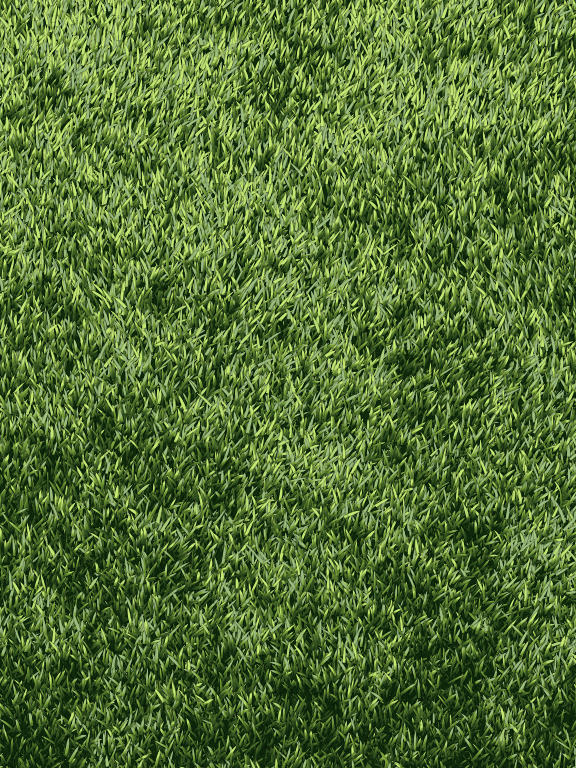
A WebGL 1 fragment shader for this texture:

```glsl
precision highp float;
uniform vec2 u_resolution;

// Palette, from deep shade to sunlit tips
const vec3 DEEP = vec3(0.06, 0.17, 0.045);
const vec3 SHADE = vec3(0.19, 0.32, 0.12);
const vec3 MID = vec3(0.32, 0.46, 0.17);
const vec3 LIT = vec3(0.48, 0.63, 0.22);
const vec3 SUNNY = vec3(0.77, 0.91, 0.45);
const vec3 SHEEN = vec3(0.61, 0.74, 0.50);

// Sizes are fractions of the canvas width
const int LAYERS = 9;
const float CELL = 0.020;
const float HALF_LENGTH_MIN = 0.008;
const float HALF_LENGTH_MAX = 0.017;
const float HALF_WIDTH_MIN = 0.0015;
const float HALF_WIDTH_MAX = 0.0026;
const float BEND = 0.004;
const float SHADOW_REACH = 0.003;
const float SHADOW_DEPTH = 0.20;
const float EDGE_SOFTNESS = 0.6;

// Lean from upright, in radians
const float LEAN = 0.16;
const float SPREAD_NEAR = 1.25;
const float SPREAD_FAR = 0.75;
const float SWIRL = 0.6;

// Contributions to the tone of a blade
const float TONE_BASE = 0.09;
const float TONE_LAYER = 0.26;
const float TONE_RANDOM = 0.74;
const float TONE_ALONG = 0.55;
const float TONE_ACROSS = 0.08;
const float TONE_PATCH = 0.45;
const float TONE_TUFT = 0.65;
const float TONE_HEIGHT = 0.42;

float hash(vec2 p) {
  return fract(sin(dot(p, vec2(127.1, 311.7))) * 43758.5453);
}

vec2 hash2(vec2 p) {
  return vec2(hash(p), hash(p + 37.3));
}

float noise(vec2 p) {
  vec2 i = floor(p);
  vec2 f = fract(p);
  f = f * f * (3.0 - 2.0 * f);
  float low = mix(hash(i), hash(i + vec2(1.0, 0.0)), f.x);
  float high = mix(hash(i + vec2(0.0, 1.0)), hash(i + 1.0), f.x);
  return mix(low, high, f.y);
}

vec3 grassRamp(float tone, vec3 highlight) {
  vec3 c = mix(DEEP, SHADE, smoothstep(0.10, 0.30, tone));
  c = mix(c, MID, smoothstep(0.34, 0.50, tone));
  c = mix(c, LIT, smoothstep(0.52, 0.65, tone));
  return mix(c, highlight, smoothstep(0.67, 0.80, tone));
}

// Paints the blade that belongs to one cell over the colour below it
vec3 paintBlade(vec3 below, vec2 p, vec2 cell, float layer, vec3 field, float pixel) {
  vec2 seed = cell + layer * vec2(17.0, 59.0);
  vec2 place = hash2(seed);
  vec2 shape = hash2(seed + 5.7);
  vec2 turn = hash2(seed + 11.9);
  vec2 look = hash2(seed + 23.1);
  float height = field.z;

  float spread = mix(SPREAD_NEAR, SPREAD_FAR, height);
  float angle = LEAN + (turn.x + turn.y - 1.0) * spread + (field.x - 0.5) * SWIRL;
  vec2 up = vec2(sin(angle), cos(angle));
  vec2 q = p - (cell + place) * CELL;
  vec2 local = vec2(dot(q, vec2(up.y, -up.x)), dot(q, up));

  // Blunt, slightly bent outline
  float halfLength = mix(HALF_LENGTH_MIN, HALF_LENGTH_MAX, shape.x);
  float along = clamp(local.y / halfLength * 0.5 + 0.5, 0.0, 1.0);
  local.x -= (turn.x - 0.5) * 2.0 * BEND * along * along;
  float halfWidth = mix(HALF_WIDTH_MIN, HALF_WIDTH_MAX, shape.y);
  float outline = halfWidth * (1.0 - pow(along, 5.0));
  float d = max(abs(local.x) - outline, abs(local.y) - halfLength);

  // Light grows toward the tip and the upper layers
  float tone = TONE_BASE + TONE_LAYER * layer / float(LAYERS - 1)
    + TONE_RANDOM * look.x
    + TONE_ALONG * (along - 0.5)
    - TONE_ACROSS * clamp(local.x / halfWidth, -1.0, 1.0)
    + field.y;
  float cool = smoothstep(0.35, 0.65, look.y + 0.4 * (0.6 - height));
  vec3 blade = grassRamp(tone, mix(SUNNY, SHEEN, cool));

  float shadow = 1.0 - smoothstep(0.0, SHADOW_REACH, d);
  float edge = EDGE_SOFTNESS * pixel;
  float cover = 1.0 - smoothstep(-edge, edge, d);
  return mix(below * (1.0 - SHADOW_DEPTH * shadow), blade, cover);
}

void main() {
  float pixel = 1.0 / u_resolution.x;
  vec2 p = gl_FragCoord.xy * pixel;
  float height = gl_FragCoord.y / u_resolution.y;

  // Slow fields: swirl of the lean, light on patches and tufts, distance
  float patches = 0.5 * noise(p * 4.0) + 0.5 * noise(p * 12.0 + 8.0);
  float tufts = 0.5 * noise(p * 24.0 + 5.0) + 0.5 * noise(p * vec2(52.0, 38.0) + 2.0);
  float light = TONE_PATCH * (patches - 0.5) + TONE_TUFT * (tufts - 0.5)
    + TONE_HEIGHT * (height - 0.5);
  vec3 field = vec3(noise(p * 6.0 + 3.0), light, height);

  vec3 color = DEEP;
  for (int i = 0; i < LAYERS; i++) {
    float layer = float(i);
    vec2 shifted = p + hash2(vec2(layer, 4.0)) * CELL;
    vec2 home = floor(shifted / CELL);
    // Upper rows first, so that nearer blades overlap them
    for (int row = 0; row < 3; row++) {
      for (int column = 0; column < 3; column++) {
        vec2 cell = home + vec2(float(column) - 1.0, 1.0 - float(row));
        color = paintBlade(color, shifted, cell, layer, field, pixel);
      }
    }
  }
  gl_FragColor = vec4(color, 1.0);
}
```
